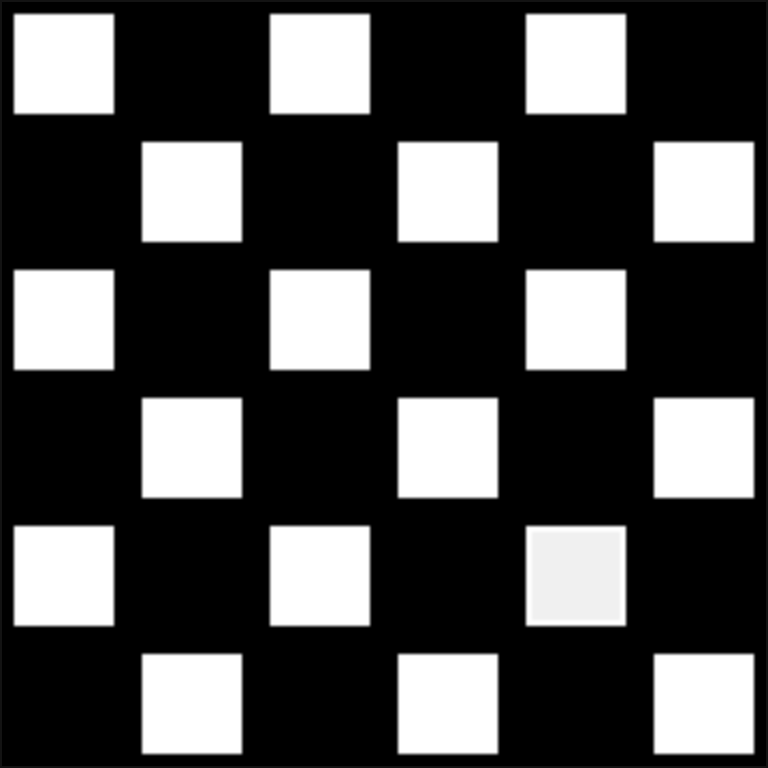
Give the GLSL for this pattern, as a WebGL 1 fragment shader.

```glsl
precision highp float;
// Checkerboard of inset white squares on black, one of them with a pale grey panel.

uniform vec2 u_resolution;

const float CELLS = 6.0;              // cells across and down (even, so it wraps)
const float SQUARE_HALF = 0.391;      // half side of a square, in cells
const float PANEL_HALF = 0.344;       // half side of the grey panel, in cells
const float EDGE_SOFTNESS = 0.020;    // half width of the blurred edge, in cells
const float SEAM_WIDTH = 0.015;       // half width of the line along the border, in cells
const vec2 PANEL_CELL = vec2(4.0, 1.0);

const vec3 BACKGROUND = vec3(0.0);
const vec3 SEAM_COLOR = vec3(0.075);
const vec3 SQUARE_COLOR = vec3(1.0);
const vec3 PANEL_COLOR = vec3(0.94);

// Coverage of a centred square with soft edges and crisp corners.
float squareMask(vec2 p, float halfSide, float softness) {
  vec2 inside = 1.0 - smoothstep(halfSide - softness, halfSide + softness, abs(p));
  return inside.x * inside.y;
}

void main() {
  vec2 grid = gl_FragCoord.xy / u_resolution * CELLS;
  vec2 cell = floor(grid);
  vec2 local = fract(grid) - 0.5;
  float pixel = CELLS / min(u_resolution.x, u_resolution.y);
  float softness = max(EDGE_SOFTNESS, 0.75 * pixel);

  // Faint line shared by opposite borders
  vec2 toBorder = min(grid, CELLS - grid);
  float borderDistance = min(toBorder.x, toBorder.y);
  float seam = 1.0 - smoothstep(SEAM_WIDTH - 0.5 * pixel, SEAM_WIDTH + 0.5 * pixel, borderDistance);
  vec3 color = mix(BACKGROUND, SEAM_COLOR, seam);

  // Squares on alternate cells
  float filled = mod(cell.x + cell.y, 2.0);
  color = mix(color, SQUARE_COLOR, filled * squareMask(local, SQUARE_HALF, softness));

  // Grey panel inside a single square
  vec2 offset = abs(cell - PANEL_CELL);
  float isPanelCell = 1.0 - step(0.5, max(offset.x, offset.y));
  color = mix(color, PANEL_COLOR, isPanelCell * squareMask(local, PANEL_HALF, softness));

  gl_FragColor = vec4(color, 1.0);
}
```
